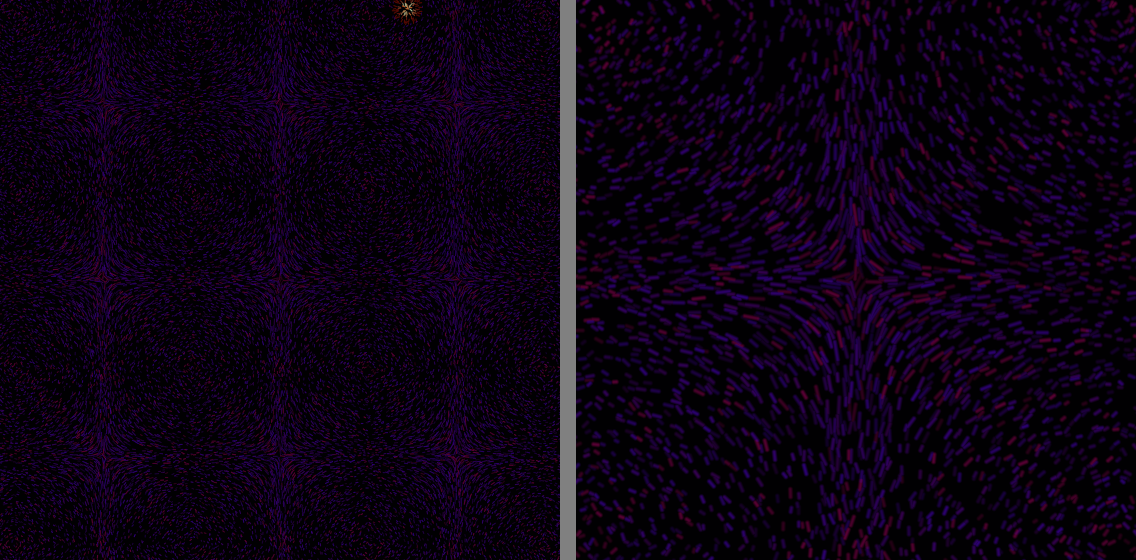
Left, the full canvas; right, a detail of the centre.
Reproduce this pattern procedurally as a three.js fragment shader.

```glsl
// Fine violet and crimson dashes on black, combed by a periodic saddle flow.
// Two jittered grids scatter the dashes; each dash takes its direction, length,
// density and colour from its place within the repeating flow cell.
varying vec2 vUv;

float hash(vec2 p) {
  return fract(sin(dot(p, vec2(127.1, 311.7))) * 43758.5453);
}

// Flow cell coordinates, zero at a node and -0.5 to 0.5 across one repeat
vec2 flowCell(vec2 uv) {
  return fract((uv - 0.5) / 0.315 + 0.5) - 0.5;
}

float segmentDistance(vec2 p, vec2 dir, float halfLength) {
  float along = clamp(dot(p, dir), -halfLength, halfLength);
  return length(p - dir * along);
}

// Share of dashes kept: dense on the axes and diagonals, sparse beside columns
float dashDensity(vec2 q) {
  vec2 a = abs(q);
  float axes = 0.36 * exp(-pow(a.x / 0.05, 2.0)) + 0.18 * exp(-pow(a.y / 0.06, 2.0));
  float falling = 0.16 * exp(-pow((q.x + q.y) / 0.13, 2.0));
  float rising = 0.09 * exp(-pow((q.x - q.y) / 0.13, 2.0));
  vec2 gap = (a - vec2(0.2, 0.46)) / vec2(0.13, 0.2);
  return 0.58 + axes + falling + rising - 0.14 * exp(-dot(gap, gap));
}

// Share of crimson dashes: along the falling diagonal, at nodes and midpoints
float crimsonShare(vec2 q) {
  float diagonal = exp(-pow((q.x + q.y) / 0.05, 2.0));
  vec2 toMidpoint = 0.5 - abs(q);
  float node = exp(-pow((q.x + q.y) / 0.03, 2.0) - dot(q, q) / 0.006);
  float midpoint = exp(-dot(toMidpoint, toMidpoint) / 0.005);
  float rowMidpoint = exp(-(toMidpoint.x * toMidpoint.x + q.y * q.y) / 0.005);
  float columnMidpoint = exp(-(q.x * q.x + toMidpoint.y * toMidpoint.y) / 0.003);
  return 0.14 + 0.2 * diagonal + 0.35 * (node + midpoint + rowMidpoint + columnMidpoint);
}

vec3 dashLayer(vec2 uv, float seed) {
  float size = 0.007;
  vec2 shift = vec2(0.37, 0.61) * seed;
  vec2 home = floor(uv / size + shift);
  vec3 light = vec3(0.0);
  for (int j = -1; j <= 1; j++) {
    for (int i = -1; i <= 1; i++) {
      vec2 id = home + vec2(float(i), float(j));
      vec2 key = id + seed * 17.3;
      vec2 jitter = vec2(hash(key), hash(key + 5.2));
      vec2 center = (id + jitter - shift) * size;
      vec2 q = flowCell(center);
      vec2 flaw = center - vec2(0.728, 0.984);
      float flawRadius = length(flaw);
      bool inFlaw = flawRadius < 0.026;
      if (!inFlaw && hash(key + 9.7) > dashDensity(q)) continue;

      // Saddle flow, ruffled more strongly away from its node
      float away = smoothstep(0.05, 0.6, length(q));
      float angle = atan(-q.y, q.x + 0.0001);
      angle += (hash(key + 3.1) - 0.5) * mix(0.3, 1.0, away);
      float column = exp(-pow(q.x / 0.06, 2.0));
      float halfLength = mix(0.0042, 0.0016, away) + 0.0014 * column;
      halfLength *= 0.4 + 0.7 * hash(key + 7.9);

      // Violet to blue, with crimson accents
      vec3 color = mix(vec3(0.2, 0.0, 0.29), vec3(0.17, 0.0, 0.46), hash(key + 2.4));
      if (hash(key + 6.6) < crimsonShare(q)) color = vec3(0.34, 0.0, 0.2);
      color *= 0.35 + 0.65 * hash(key + 4.8);

      // One small flaw near the top: radial ember flecks
      if (inFlaw) {
        angle = atan(flaw.y, flaw.x) + (hash(key + 1.3) - 0.5);
        vec3 core = mix(vec3(0.75, 0.35, 0.12), vec3(0.6, 0.75, 0.6), hash(key + 8.1));
        color = mix(core, vec3(0.32, 0.03, 0.01), smoothstep(0.006, 0.02, flawRadius));
        halfLength = 0.0022;
      }

      vec2 dir = vec2(cos(angle), sin(angle));
      float d = segmentDistance(uv - center, dir, halfLength);
      light = max(light, color * (1.0 - smoothstep(0.0, 0.0021, d)));
    }
  }
  return light;
}

void main() {
  vec3 dashes = max(dashLayer(vUv, 1.0), dashLayer(vUv, 2.0));
  gl_FragColor = vec4(max(dashes, vec3(0.004, 0.0, 0.008)), 1.0);
}
```
